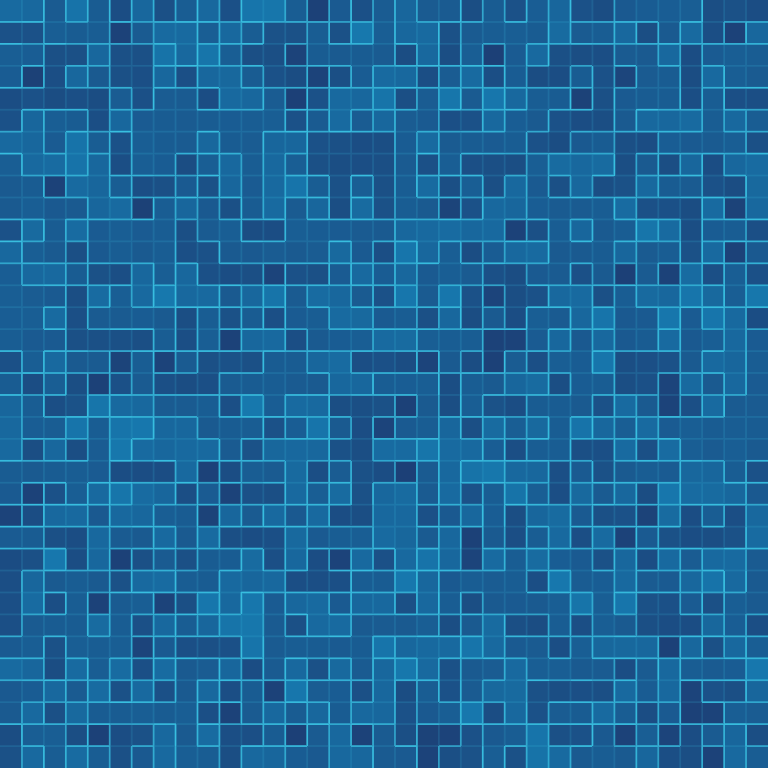
A WebGL 1 fragment shader for this pattern:

```glsl
precision highp float;
// Square mosaic of blue tiles in clustered shades, with cyan seams between differing shades.

#define TILES 35.0
#define SHADES 5.0
#define LINE_WIDTH 0.078
#define FAINT_SEAM 0.17
#define SPREAD 0.80
#define CLUSTERING 0.30
#define JITTER 0.05
#define DEEP_BLUE vec3(0.11, 0.26, 0.475)
#define LIGHT_BLUE vec3(0.09, 0.46, 0.67)
#define SEAM_CYAN vec3(0.22, 0.75, 0.88)

uniform vec2 u_resolution;

float hash(vec2 p) {
  vec3 q = fract(p.xyx * vec3(0.1031, 0.1030, 0.0973));
  q += dot(q, q.yzx + 33.33);
  return fract((q.x + q.y) * q.z);
}

float gradientDot(vec2 corner, vec2 p) {
  float angle = 6.2832 * hash(corner + 71.0);
  return dot(vec2(cos(angle), sin(angle)), p - corner);
}

float gradientNoise(vec2 p) {
  vec2 i = floor(p);
  vec2 f = p - i;
  vec2 u = f * f * f * (f * (f * 6.0 - 15.0) + 10.0);
  float low = mix(gradientDot(i, p), gradientDot(i + vec2(1.0, 0.0), p), u.x);
  float high = mix(gradientDot(i + vec2(0.0, 1.0), p), gradientDot(i + 1.0, p), u.x);
  return mix(low, high, u.y);
}

// Shade index of a tile: bell-shaped random value nudged by broad noise
float tileShade(vec2 tile) {
  float bell = 0.5 * (hash(tile + 13.0) + hash(tile + 157.0));
  float value = 0.5 + SPREAD * (bell - 0.5);
  value += CLUSTERING * gradientNoise(tile * 0.23 + 5.3);
  return clamp(floor(value * SHADES), 0.0, SHADES - 1.0);
}

// Share of a pixel covered by a line at distance d
float lineCoverage(float d, float pixel) {
  float halfLine = 0.5 * LINE_WIDTH;
  float right = min(d + 0.5 * pixel, halfLine);
  float left = max(d - 0.5 * pixel, -halfLine);
  return clamp((right - left) / pixel, 0.0, 1.0);
}

// Seam between two tiles: vivid where the shades differ, faint inside a patch
float seamStrength(vec2 a, vec2 b) {
  float differs = step(0.5, abs(tileShade(a) - tileShade(b)));
  float vivid = mix(0.72, 1.0, hash(a + b + 311.0));
  return mix(FAINT_SEAM, vivid, differs);
}

void main() {
  float shortSide = min(u_resolution.x, u_resolution.y);
  float pixel = TILES / shortSide;
  vec2 p = gl_FragCoord.xy * pixel;
  vec2 tile = floor(p);

  // Tile fill
  float tone = tileShade(tile) / (SHADES - 1.0);
  tone += JITTER * (2.0 * hash(tile + 223.0) - 1.0);
  vec3 color = mix(DEEP_BLUE, LIGHT_BLUE, tone);

  // Nearest vertical and horizontal seams, left open on the outer border
  vec2 edge = floor(p + 0.5);
  vec2 gap = abs(p - edge);
  vec2 inside = step(0.5, edge) * step(edge, u_resolution / shortSide * TILES - 0.5);
  float vertical = lineCoverage(gap.x, pixel) * inside.x
    * seamStrength(vec2(edge.x - 1.0, tile.y), vec2(edge.x, tile.y));
  float horizontal = lineCoverage(gap.y, pixel) * inside.y
    * seamStrength(vec2(tile.x, edge.y - 1.0), vec2(tile.x, edge.y));
  color = mix(color, SEAM_CYAN, max(vertical, horizontal));

  gl_FragColor = vec4(color, 1.0);
}
```
